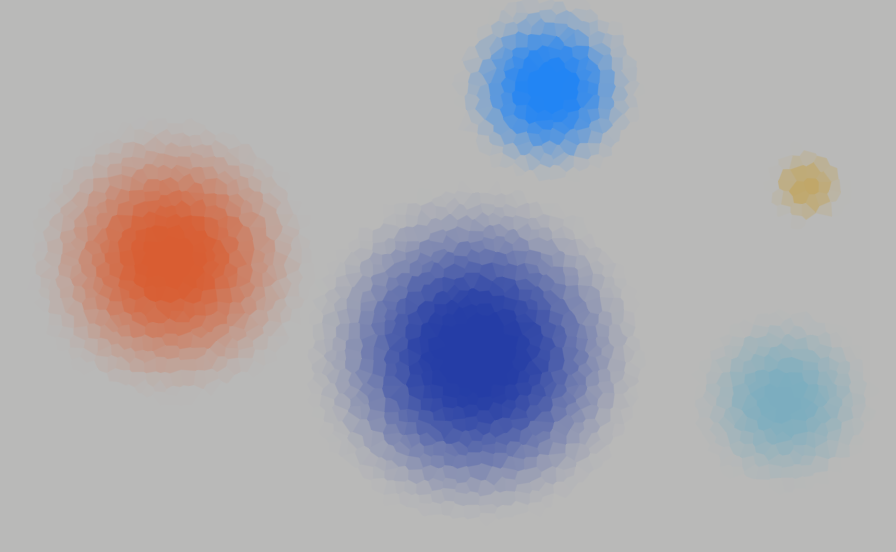
Write a WebGL 2 fragment shader that draws this background.

```glsl
#version 300 es
precision highp float;
// Five soft glowing discs on a plain grey field, seen through frosted cells.
// Cellular noise splits the canvas into small facets; each facet takes the
// colour of the smooth glow field at its own site, with softened borders.

uniform vec2 u_resolution;
out vec4 fragColor;

const vec3 GREY   = vec3(0.725, 0.725, 0.722);
const vec3 ORANGE = vec3(0.850, 0.365, 0.195);
const vec3 ROYAL  = vec3(0.145, 0.240, 0.650);
const vec3 AZURE  = vec3(0.135, 0.520, 0.955);
const vec3 TEAL   = vec3(0.485, 0.680, 0.750);
const vec3 OCHRE  = vec3(0.755, 0.655, 0.410);

const float CELLS = 46.0;        // facets per canvas height
const float BORDER = 0.0016;     // border softness, in canvas heights

vec2 hash2(vec2 cell) {
    vec3 p = fract(cell.xyx * vec3(0.1031, 0.1030, 0.0973));
    p += dot(p, p.yzx + 33.33);
    return fract((p.xx + p.yz) * p.zy);
}

// Lays one disc over the base colour: solid to core, gone at edge.
vec3 addGlow(vec3 base, vec3 tint, vec2 offset, float core, float edge) {
    return mix(base, tint, 1.0 - smoothstep(core, edge, length(offset)));
}

// Smooth colour field; p is in canvas heights.
vec3 glowField(vec2 p, float aspect) {
    vec2 unit = vec2(aspect, 1.0);
    vec3 color = GREY;
    color = addGlow(color, ORANGE, p - unit * vec2(0.191, 0.530), 0.040, 0.260);
    color = addGlow(color, ROYAL,  p - unit * vec2(0.530, 0.358), 0.064, 0.312);
    color = addGlow(color, AZURE,  p - unit * vec2(0.612, 0.841), 0.036, 0.170);
    color = addGlow(color, TEAL,   p - unit * vec2(0.875, 0.275), 0.022, 0.168);
    color = addGlow(color, OCHRE,  p - unit * vec2(0.901, 0.663), 0.012, 0.072);
    return color;
}

// Finds the nearest and second nearest sites around p, in grid units.
void nearestSites(vec2 p, out vec2 first, out vec2 second) {
    vec2 home = floor(p);
    float d1 = 1e3;
    float d2 = 1e3;
    first = p;
    second = p;
    for (int y = -2; y <= 2; y++) {
        for (int x = -2; x <= 2; x++) {
            vec2 cell = home + vec2(x, y);
            vec2 site = cell + 0.1 + 0.8 * hash2(cell + 50.0);
            float d = dot(site - p, site - p);
            if (d < d1) {
                d2 = d1;
                second = first;
                d1 = d;
                first = site;
            } else if (d < d2) {
                d2 = d;
                second = site;
            }
        }
    }
}

void main() {
    float aspect = u_resolution.x / u_resolution.y;
    vec2 p = gl_FragCoord.xy / u_resolution.y;

    vec2 first, second;
    nearestSites(p * CELLS, first, second);
    first /= CELLS;
    second /= CELLS;

    // Distance to the line halfway between the two sites
    vec2 across = normalize(first - second);
    float toBorder = dot(p - 0.5 * (first + second), across);

    float ownShare = smoothstep(-BORDER, BORDER, toBorder);
    vec3 color = mix(glowField(second, aspect), glowField(first, aspect), ownShare);
    fragColor = vec4(color, 1.0);
}
```
